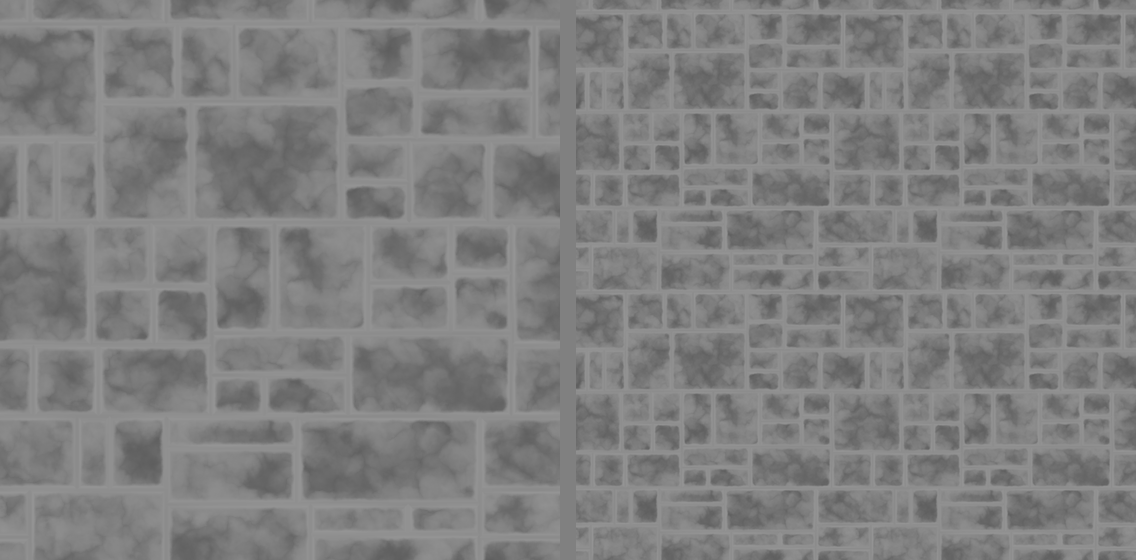
Left, the tile; right, the same tile 2 across and 2 down.
Write a Shadertoy shader that draws this texture map.

```glsl
const float BANDS = 3.0;
const float COLUMNS = 2.0;
const float MORTAR_TONE = 0.556;
const float STONE_TONE = 0.513;
const float FREE = 1024.0; // wrap length for noise local to one stone
const vec2 ORIGIN = vec2(0.83, 0.375); // lets the tile border cross stone faces

float hash(vec2 p) {
    vec3 q = fract(vec3(p.xyx) * 0.1031);
    q += dot(q, q.yzx + 33.33);
    return fract((q.x + q.y) * q.z);
}

// Wraps whole numbers without rounding trouble
vec2 wrap(vec2 i, vec2 period) {
    return floor(mod(i + 0.5, period));
}

// Value noise that repeats after a whole number of cells
float noise(vec2 p, vec2 period) {
    vec2 i = floor(p), f = fract(p);
    f = f * f * (3.0 - 2.0 * f);
    vec2 a = wrap(i, period), b = wrap(i + 1.0, period);
    return mix(mix(hash(a), hash(vec2(b.x, a.y)), f.x),
               mix(hash(vec2(a.x, b.y)), hash(b), f.x), f.y);
}

float fbm(vec2 p) {
    float sum = 0.0, gain = 0.5;
    for (int i = 0; i < 5; i++) {
        sum += gain * noise(p, vec2(FREE));
        p = mat2(1.6, 1.2, -1.2, 1.6) * p + 7.3;
        gain *= 0.5;
    }
    return sum;
}

// Overlapping rounded lumps of random height
float lumps(vec2 p) {
    vec2 cell = floor(p);
    float top = -1.0;
    for (int y = -1; y <= 1; y++)
    for (int x = -1; x <= 1; x++) {
        vec2 c = cell + vec2(x, y);
        vec2 centre = c + vec2(hash(c), hash(c + 57.0));
        vec2 away = p - centre;
        top = max(top, 0.6 * hash(c + 113.0) - dot(away, away));
    }
    return top;
}

float edgeAt(float i, float count, float seed) {
    float index = wrap(vec2(i), vec2(count)).x;
    return (i + 0.3 * (hash(vec2(index, seed)) - 0.5)) / count;
}

// Uneven wrapping division of a line: low edge, high edge, index
vec3 division(float x, float count, float seed) {
    float i = floor(x * count);
    if (x < edgeAt(i, count, seed)) i -= 1.0;
    else if (x >= edgeAt(i + 1.0, count, seed)) i += 1.0;
    return vec3(edgeAt(i, count, seed), edgeAt(i + 1.0, count, seed),
                wrap(vec2(i), vec2(count)).x);
}

// Cuts each band into stones; returns the stone's id and its corners
float findStone(vec2 p, out vec2 lo, out vec2 hi) {
    vec3 band = division(p.y, BANDS, 5.0);
    float shift = 0.37 * band.z;
    vec3 column = division(p.x + shift, COLUMNS, 11.0 + band.z);
    lo = vec2(column.x - shift, band.x);
    hi = vec2(column.y - shift, band.y);
    float id = 8.0 + band.z * COLUMNS + column.z;
    for (int level = 0; level < 4; level++) {
        vec2 size = hi - lo;
        float pick = hash(vec2(id, 3.0));
        bool cutX = level == 1 || (level > 1 && pick < size.x / (size.x + 1.3 * size.y));
        float chance = level < 2 ? 1.0 : (level == 2 ? 0.75 : 0.4);
        if (hash(vec2(id, 29.0)) > chance) continue;
        if ((cutX ? size.x : size.y) < 0.135) continue;
        vec2 cut = mix(lo, hi, mix(0.36, 0.64, hash(vec2(id, 71.0))));
        bool upper = cutX ? p.x > cut.x : p.y > cut.y;
        if (cutX) { if (upper) lo.x = cut.x; else hi.x = cut.x; }
        else      { if (upper) lo.y = cut.y; else hi.y = cut.y; }
        id = id * 2.0 + (upper ? 1.0 : 0.0);
    }
    return id;
}

// Pale joint with fine lines running along it
float mortar(vec2 p, vec2 gap) {
    vec2 along = vec2(9.0, 190.0);
    float level = noise(p * along, along);
    float upright = noise(p * along.yx, along.yx);
    float streak = mix(upright, level, smoothstep(-0.002, 0.002, gap.x - gap.y));
    float rim = (min(gap.x, gap.y) - 0.005) / 0.002;
    return MORTAR_TONE + 0.03 * (streak - 0.5) + 0.012 * exp(-rim * rim);
}

// Cloudy hewn face with a lighter lumpy rim and darker hollows
float stoneFace(vec2 p, float id, float inset) {
    vec2 q = p + vec2(hash(vec2(id, 13.0)), hash(vec2(id, 17.0))) * 9.0 + 2.0;
    vec2 warp = vec2(fbm(q * 26.0), fbm(q * 26.0 + 40.0)) - 0.5;
    vec2 w = q + 0.055 * warp;
    float relief = 0.5 * fbm(w * vec2(11.0, 15.0)) + 0.28 * lumps(w * vec2(12.0, 16.0))
                 + 0.24 * lumps(w * 30.0) - 0.318;
    float depth = smoothstep(0.006, 0.046, inset - 0.09 * relief);
    float swing = relief * mix(0.2, 0.4, depth);
    float limit = swing < 0.0 ? 0.1 : 0.06;
    float tone = STONE_TONE - 0.042 * depth + limit * tanh(swing / limit);
    tone += 0.022 * (hash(vec2(id, 43.0)) - 0.5) + 0.035 * (fbm(q * 75.0) - 0.5);
    return tone;
}

void mainImage(out vec4 fragColor, in vec2 fragCoord) {
    vec2 p = fract(fragCoord / iResolution.xy + ORIGIN);
    vec2 lo, hi;
    float id = findStone(p, lo, hi);
    vec2 local = p - lo;
    vec2 gap = min(local, hi - p);

    // Rounded stone outline with a ragged rim
    vec2 corner = max(0.02 - gap, 0.0);
    float inset = max(min(min(gap.x, gap.y), 0.02 - length(corner)), -0.01);
    float ragged = inset + 0.009 * (fbm(local * 45.0 + id) - 0.5);
    float cover = smoothstep(0.005, 0.0125, ragged);

    float tone = mix(mortar(p, gap), stoneFace(local, id, min(gap.x, gap.y)), cover);
    fragColor = vec4(vec3(tone), 1.0);
}
```
